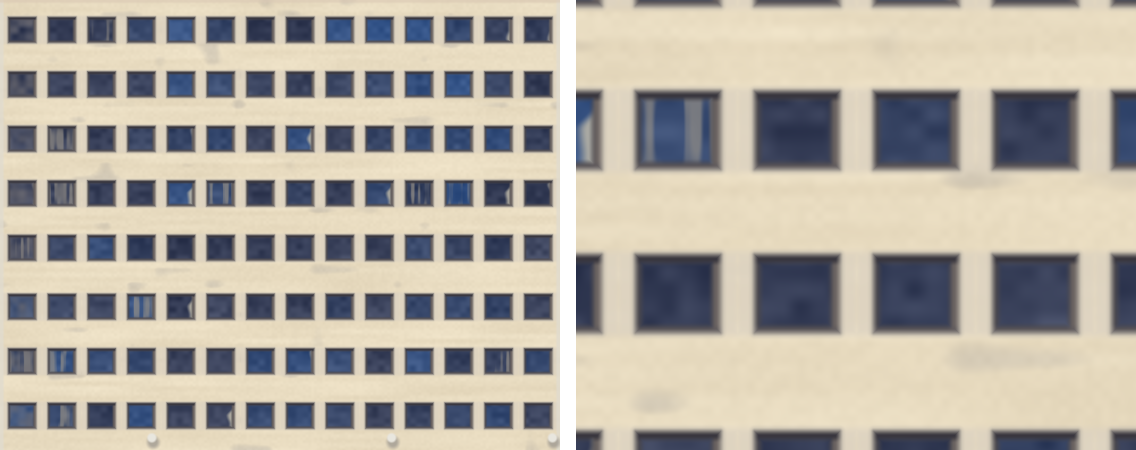
Left: the whole. Right: its middle third, enlarged.
Give the GLSL for this pattern, as a Shadertoy shader.

```glsl
// Cream office facade with 14 columns and 8 rows of soft-edged blue windows.
// Each window is a box distance in a repeated cell; hashes vary its glass
// and blinds, while stretched value noise weathers the wall.

const vec2 GRID = vec2(14.0, 8.0);
const vec2 FIRST = vec2(0.0492, 0.0665);   // first window centre, from top left
const vec2 PITCH = vec2(0.0881, 0.1211);
const vec2 HALF_SIZE = vec2(0.0312, 0.0287);
const float ASPECT = 1.2427;
const float STOREY_GAP = 0.0097;           // extra wall below the fifth row
const float GAP_Y = 0.616;

float hash(vec2 p) {
    return fract(sin(dot(p, vec2(127.1, 311.7))) * 43758.5453);
}

float noise(vec2 p) {
    vec2 i = floor(p), f = fract(p);
    f = f * f * (3.0 - 2.0 * f);
    return mix(mix(hash(i), hash(i + vec2(1, 0)), f.x),
               mix(hash(i + vec2(0, 1)), hash(i + vec2(1, 1)), f.x), f.y);
}

float boxDistance(vec2 p, vec2 halfSize) {
    vec2 d = abs(p) - halfSize;
    return length(max(d, 0.0)) + min(max(d.x, d.y), 0.0);
}

// Coverage of the region where d is negative.
float cover(float d, float soft) {
    return 1.0 - smoothstep(-soft, soft, d);
}

vec3 wallColor(vec2 p) {
    float siding = noise(p * vec2(5.0, 95.0)) - 0.5;
    float blotch = noise(p * vec2(9.0, 14.0)) - 0.5;
    float grain = noise(p * 160.0) - 0.5;
    vec3 wall = vec3(0.912, 0.862, 0.755);
    wall += siding * vec3(0.035, 0.04, 0.045) + blotch * 0.02 + grain * 0.02;
    float stain = smoothstep(0.83, 1.0, noise(p * vec2(17.0, 30.0) + 4.0));
    return wall - stain * vec3(0.09, 0.08, 0.05);
}

// q spans -1..1 over the window, with q.y pointing down.
vec3 glassColor(vec2 q, vec2 cell) {
    float tint = hash(cell + 3.7);
    float sky = smoothstep(0.4, 0.95, 0.55 * noise(cell * 0.45 + 8.0) + 0.45 * tint);
    vec3 glass = mix(vec3(0.22, 0.25, 0.35), vec3(0.21, 0.34, 0.55), sky);
    glass += 0.06 * (hash(cell + 9.1) - 0.5);
    glass += 0.09 * (noise(q * 2.2 + cell * 7.3) - 0.5) + 0.02 * q.y;

    // Some panes show drawn curtains, others a pale blind at the right.
    float kind = hash(cell + 21.4);
    float folds = noise(vec2(q.x * 4.5, q.y * 0.5) + cell * 5.0);
    float curtain = step(kind, 0.12) * smoothstep(0.4, 0.85, folds);
    glass = mix(glass, vec3(0.58, 0.56, 0.53), 0.7 * curtain);
    float ragged = 0.45 + 0.5 * noise(vec2(q.y * 1.5, kind * 90.0));
    float blind = step(0.88, kind) * smoothstep(ragged - 0.15, ragged + 0.2, q.x);
    glass = mix(glass, vec3(0.74, 0.72, 0.66), 0.85 * blind);

    // The end column has a grey, mottled reflection.
    float mottled = step(cell.x, 0.5) * noise(q * 1.8 + cell * 4.0);
    return mix(glass, vec3(0.44, 0.43, 0.45), 0.75 * mottled);
}

vec3 paintWindow(vec3 wall, vec2 local, vec2 cell, float soft) {
    vec2 q = local / HALF_SIZE;
    float d = boxDistance(local, HALF_SIZE);

    // Pale piers stand beside the opening, with a soft shadow around it.
    float pier = cover(boxDistance(local, vec2(0.045, 0.031)), soft * 1.5);
    vec3 color = mix(wall, vec3(0.865, 0.825, 0.755), 0.85 * pier);
    color = mix(color, vec3(0.68, 0.66, 0.62), 0.65 * cover(d - 0.0025, soft));

    // The head is darkest; the right jamb and sill catch some light.
    vec3 frame = vec3(0.29, 0.28, 0.30);
    frame = mix(frame, vec3(0.43, 0.40, 0.39), smoothstep(0.7, 0.95, q.x));
    frame = mix(frame, vec3(0.37, 0.35, 0.36), smoothstep(0.75, 1.0, q.y));
    frame = mix(frame, vec3(0.22, 0.21, 0.24), smoothstep(0.7, 0.9, -q.y));
    vec2 paneShift = vec2(-0.0012, 0.0005);
    float pane = cover(boxDistance(local - paneShift, HALF_SIZE - 0.0055), soft);
    vec3 opening = mix(frame, glassColor(q, cell), pane);
    return mix(color, opening, cover(d, soft));
}

vec3 paintLamp(vec3 color, vec2 p, vec2 center, float soft) {
    vec2 local = p - center;
    float shade = cover(length(local - vec2(0.003, 0.010)) - 0.013, soft * 2.0);
    color = mix(color, vec3(0.61, 0.59, 0.56), 0.75 * shade);
    float bulb = cover(length(local) - 0.010, soft);
    return mix(color, vec3(0.91, 0.90, 0.87), bulb);
}

void mainImage(out vec4 fragColor, in vec2 fragCoord) {
    vec2 uv = fragCoord / iResolution.xy;
    vec2 p = vec2(uv.x * ASPECT, 1.0 - uv.y);
    float soft = max(0.0032, 1.0 / iResolution.y);

    vec2 facade = p - vec2(0.0, STOREY_GAP * step(GAP_Y, p.y));
    vec2 cell = clamp(floor((facade - FIRST) / PITCH + 0.5), vec2(0.0), GRID - 1.0);
    vec2 local = facade - FIRST - cell * PITCH;
    vec3 color = paintWindow(wallColor(p), local, cell, soft);

    // Bleached side margins and a faint shadow under the roof edge.
    float margin = cover(min(p.x - 0.008, ASPECT - 0.008 - p.x), soft);
    color = mix(color, vec3(0.88, 0.86, 0.81), 0.8 * margin);
    color = mix(color, vec3(0.86, 0.79, 0.71), 0.6 * cover(p.y - 0.006, soft));

    vec3 lampX = vec3(0.337, 0.869, 1.226);
    for (int i = 0; i < 3; i++)
        color = paintLamp(color, p, vec2(lampX[i], 0.973), soft);
    fragColor = vec4(clamp(color, 0.0, 1.0), 1.0);
}
```
